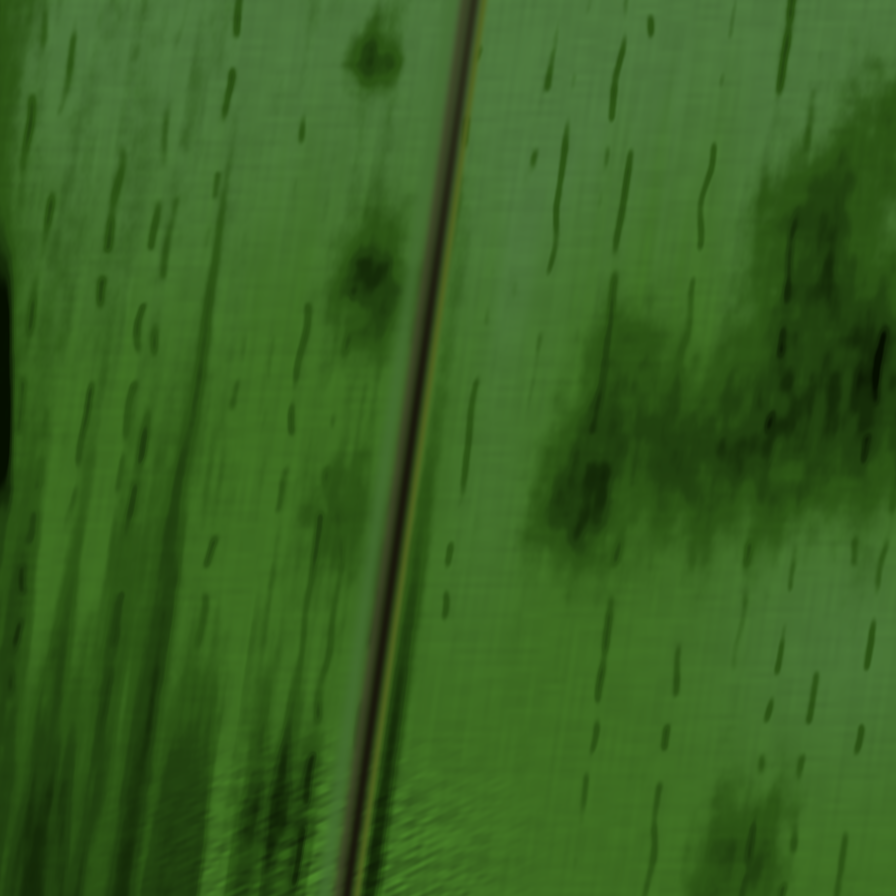
Write a Shadertoy shader that draws this texture.

```glsl
// A green leaf blade with a slanted dark midrib, broken veins and soft bruised patches.

const vec3 PALE  = vec3(0.30, 0.47, 0.24);
const vec3 FRESH = vec3(0.24, 0.43, 0.13);
const vec3 SHADE = vec3(0.17, 0.33, 0.08);
const vec3 DEEP  = vec3(0.13, 0.26, 0.06);
const vec3 DARK  = vec3(0.08, 0.17, 0.03);
const vec3 BLACK = vec3(0.02, 0.06, 0.00);
const vec3 RIB_CORE  = vec3(0.09, 0.08, 0.04);
const vec3 RIB_BARK  = vec3(0.25, 0.28, 0.16);
const vec3 RIB_LIGHT = vec3(0.34, 0.42, 0.13);

const float RIB_FOOT = 0.384;     // midrib position at the bottom edge
const float RIB_SLANT = 0.142;    // sideways run over the full height
const float VEIN_COUNT = 26.0;
const float PATCH_STRETCH = 1.7;  // patch length relative to its width
const float MAIN_VEIN = -0.246;   // strongest vein, measured from the midrib

// Bruises: offset from midrib, height, radius, strength
const int PATCHES = 12;
const vec4 PATCH[PATCHES] = vec4[PATCHES](
    vec4(-0.062, 0.68, 0.042, 0.65), vec4(-0.065, 0.42, 0.045, 0.32),
    vec4(-0.090, 0.10, 0.040, 0.45), vec4(-0.102, 0.94, 0.022, 0.45),
    vec4( 0.200, 0.44, 0.042, 0.60), vec4( 0.230, 0.57, 0.055, 0.42),
    vec4( 0.305, 0.49, 0.060, 0.38), vec4( 0.400, 0.52, 0.065, 0.55),
    vec4( 0.510, 0.57, 0.070, 0.70), vec4( 0.425, 0.73, 0.058, 0.50),
    vec4( 0.480, 0.86, 0.045, 0.35), vec4( 0.440, 0.03, 0.055, 0.42));

float hash(vec2 p) {
    vec3 q = fract(p.xyx * vec3(0.1031, 0.1030, 0.0973));
    q += dot(q, q.yzx + 33.33);
    return fract((q.x + q.y) * q.z);
}

float noise(vec2 p) {
    vec2 i = floor(p), f = fract(p);
    f = f * f * (3.0 - 2.0 * f);
    return mix(mix(hash(i), hash(i + vec2(1, 0)), f.x),
               mix(hash(i + vec2(0, 1)), hash(i + vec2(1, 1)), f.x), f.y);
}

float fbm(vec2 p) {
    float sum = 0.0, gain = 0.55;
    for (int i = 0; i < 3; i++) {
        sum += gain * noise(p);
        p = p * 2.1 + 17.3;
        gain *= 0.5;
    }
    return sum;
}

float bump(float x, float width) {
    return exp(-x * x / (width * width));
}

// Thin broken streaks parallel to the midrib
float veins(vec2 leaf) {
    float sum = 0.0, base = floor(leaf.x * VEIN_COUNT);
    for (int i = -1; i <= 1; i++) {
        float cell = base + float(i);
        float place = hash(vec2(cell, 3.0));
        float middle = hash(vec2(cell, 11.0));
        float reach = mix(0.12, 0.38, hash(vec2(cell, 23.0)));
        float wobble = 0.007 * (noise(vec2(cell * 5.0, leaf.y * 22.0)) - 0.5);
        float center = (cell + 0.2 + 0.6 * place) / VEIN_COUNT + wobble;
        float dash = smoothstep(0.25, 0.75, noise(vec2(cell * 7.0, leaf.y * 34.0)));
        sum += bump(leaf.x - center, 0.0045) * bump(leaf.y - middle, reach) * dash;
    }
    return sum;
}

float bruises(vec2 leaf) {
    float sum = 0.0;
    vec2 ragged = leaf + 0.035 * (vec2(fbm(leaf * 28.0), fbm(leaf * 24.0 + 40.0)) - 0.48);
    for (int i = 0; i < PATCHES; i++) {
        vec2 d = (ragged - PATCH[i].xy) / (PATCH[i].z * vec2(1.0, PATCH_STRETCH));
        sum += PATCH[i].w * exp(-dot(d, d));
    }
    float grain = 0.55 * fbm(leaf * vec2(48.0, 14.0)) + 0.45 * noise(leaf * vec2(75.0, 40.0));
    return sum * mix(0.45, 1.6, grain);
}

vec3 leafRamp(float dark, float pale) {
    vec3 c = mix(FRESH, PALE, pale);
    c = mix(c, SHADE, smoothstep(0.02, 0.32, dark));
    c = mix(c, DEEP, smoothstep(0.32, 0.52, dark));
    c = mix(c, DARK, smoothstep(0.52, 0.78, dark));
    return mix(c, BLACK, smoothstep(0.78, 1.1, dark));
}

void mainImage(out vec4 fragColor, in vec2 fragCoord) {
    vec2 uv = fragCoord / iResolution.xy;
    vec2 leaf = vec2(uv.x - RIB_FOOT - RIB_SLANT * uv.y, uv.y);
    float s = leaf.x, y = leaf.y;
    float leftSide = 1.0 - smoothstep(-0.06, 0.02, s);
    float lower = 1.0 - smoothstep(0.0, 0.75, y);

    // Broad shading and fibres along the blade
    float streak = fbm(leaf * vec2(34.0, 2.6));
    float dark = bruises(leaf) + 0.38 * veins(leaf);
    dark += leftSide * (0.08 + 0.38 * lower) * smoothstep(0.22, 0.75, streak);
    dark += 0.32 * (1.0 - smoothstep(0.0, 0.28, uv.x)) * (1.0 - smoothstep(0.0, 0.5, y));
    dark += 0.22 * (streak - 0.48) + 0.12 * (fbm(leaf * vec2(80.0, 45.0)) - 0.48);

    // Main vein widens towards the foot
    float bend = 0.008 * (noise(vec2(4.0, y * 9.0)) - 0.5);
    float veinFade = 1.0 - smoothstep(0.6, 0.92, y);
    dark += (0.28 + 0.3 * lower) * veinFade * bump(s - MAIN_VEIN - bend, mix(0.005, 0.02, lower));

    // Shaded left margin and the shadow beside the midrib
    dark += 0.35 * exp(-uv.x / 0.025) * smoothstep(0.3, 0.5, y);
    float gap = smoothstep(0.40, 0.52, y) * (1.0 - smoothstep(0.62, 0.78, y));
    dark += 1.1 * gap * (1.0 - smoothstep(0.004, 0.02, uv.x));
    dark += mix(0.12, 0.85, 1.0 - smoothstep(0.0, 0.65, y)) * bump(s - 0.028, 0.011)
          * (1.0 - smoothstep(0.65, 0.95, y));

    // Greyish bloom on the upper blade and lower right
    float pale = smoothstep(0.5, 0.98, y + 0.25 * (streak - 0.48));
    pale += 0.75 * exp(-dot((uv - vec2(0.95, 0.28)) / 0.17, (uv - vec2(0.95, 0.28)) / 0.17));
    pale += 0.45 * bump(s - 0.1, 0.06) * smoothstep(0.15, 0.5, y);
    vec3 color = leafRamp(dark, clamp(pale, 0.0, 1.0));

    // Fine weave and wrinkles near the foot
    float weave = noise(leaf * vec2(170.0, 18.0)) + noise(leaf * vec2(30.0, 150.0)) - 1.0;
    float wrinkle = noise(vec2((uv.x + uv.y) * 50.0, (uv.y - 0.5 * uv.x) * 190.0)) - 0.5;
    float foot = bump(uv.x - 0.36, 0.15) * (1.0 - smoothstep(0.05, 0.22, y));
    color *= 1.0 + 0.05 * weave + 0.55 * foot * wrinkle;

    // Midrib: pale flank, bark, dark core, lit right edge
    color = mix(color, mix(FRESH, PALE, 0.75) * 0.95, 0.75 * bump(s + 0.022, 0.010));
    color = mix(color, RIB_BARK, 0.85 * bump(s + 0.007, 0.007));
    color = mix(color, RIB_LIGHT, 0.85 * bump(s - 0.014, 0.0045));
    vec3 core = mix(RIB_CORE, RIB_BARK, 0.45 * smoothstep(0.5, 1.0, y));
    color = mix(color, core, 0.95 * bump(s - 0.003, 0.0075));

    fragColor = vec4(clamp(color, 0.0, 1.0), 1.0);
}
```
